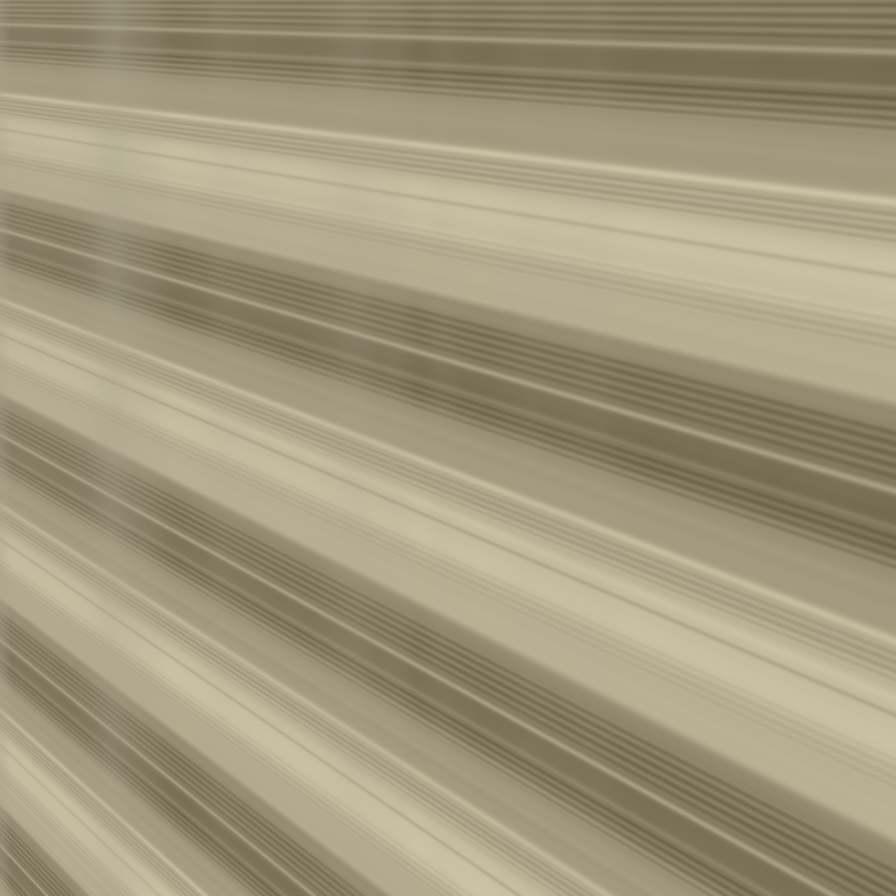
This texture is drawn by a Shadertoy shader. Its source:

```glsl
const float FAN_SPREAD = 1.14;    // how much the bands widen from left to right
const float BAND_PERIOD = 0.229;  // height of one repeat at the left edge
const float BAND_START = 0.215;   // top of a dark band at the left edge
const float STREAK_FREQ = 46.0;   // fine streaks per repeat
const float STREAK_AMOUNT = 0.11;
const float COLUMN_FREQ = 15.0;   // upright haze columns across the canvas
const float HAZE_AMOUNT = 0.58;
const vec3 DARK = vec3(0.415, 0.375, 0.280);
const vec3 CREAM = vec3(0.805, 0.775, 0.655);
const vec3 HAZE = vec3(0.665, 0.645, 0.560);

float hash(float n) {
    n = fract(n * 0.1031);
    n *= n + 33.33;
    return fract(n * (n + n));
}

float noise(float x) {
    float cell = floor(x);
    float f = fract(x);
    return mix(hash(cell + 57.0), hash(cell + 58.0), f * f * (3.0 - 2.0 * f));
}

// Soft thin line across the band
float line(float t, float center, float width) {
    float d = (t - center) / width;
    return exp(-d * d);
}

// Group of parallel stripes, fading at both ends of its range
float stripes(float t, float from, float to, float count) {
    float s = (t - from) / (to - from);
    float window = smoothstep(-0.1, 0.15, s) * (1.0 - smoothstep(0.85, 1.1, s));
    return window * cos(6.2832 * count * s);
}

// Tone of one repeat: dark, grey, cream, then beige
float bandTone(float t, float band) {
    float tone = mix(0.38, 0.20, smoothstep(0.02, 0.06, t));
    tone = mix(tone, 0.13, smoothstep(0.17, 0.21, t));
    tone = mix(tone, 0.56, smoothstep(0.29, 0.41, t));
    tone = mix(tone, 0.66, smoothstep(0.48, 0.53, t));
    tone = mix(tone, 0.95, smoothstep(0.58, 0.66, t));
    tone = mix(tone, 0.76, smoothstep(0.76, 0.84, t));
    tone = mix(tone, 0.38, smoothstep(0.965, 1.0, t));

    // Stripe groups
    float strength = mix(0.75, 1.1, hash(band + 21.0));
    tone += strength * 0.13 * stripes(t, 0.035, 0.160, 5.0);
    tone += strength * 0.12 * stripes(t, 0.275, 0.365, 4.0);
    tone += strength * 0.09 * stripes(t, 0.540, 0.620, 4.0);
    tone += strength * 0.05 * stripes(t, 0.780, 0.865, 4.0);

    // Single bright and dark lines
    tone += mix(0.32, 0.48, hash(band + 31.0)) * line(t, 0.180, 0.009);
    tone += mix(0.15, 0.28, hash(band + 41.0)) * line(t, 0.265, 0.009);
    tone += mix(0.22, 0.34, hash(band + 51.0)) * line(t, 0.522, 0.012);
    tone -= mix(0.06, 0.22, hash(band + 61.0)) * line(t, 0.690, 0.007);
    return tone;
}

void mainImage(out vec4 fragColor, in vec2 fragCoord) {
    vec2 uv = fragCoord / iResolution.xy;
    float depth = 1.0 - uv.y;

    // Fan coordinate: whole numbers fall on the tops of the dark bands
    float phase = (depth / (1.0 + FAN_SPREAD * uv.x) - BAND_START) / BAND_PERIOD;
    float tone = bandTone(fract(phase), floor(phase));

    // Fine streaks that run along the bands
    float streak = 0.6 * noise(phase * STREAK_FREQ + 300.0)
                 + 0.4 * noise(phase * STREAK_FREQ * 0.37 + 700.0);
    tone += STREAK_AMOUNT * (streak - 0.5);
    vec3 color = mix(DARK, CREAM, clamp(tone, -0.05, 1.08));

    // Upright haze columns, strongest at the upper left
    float columns = 0.65 * noise(uv.x * COLUMN_FREQ + 11.0)
                  + 0.35 * noise(uv.x * COLUMN_FREQ * 2.7 + 83.0);
    float reach = 1.0 - smoothstep(0.05, 0.90, uv.x);
    float haze = HAZE_AMOUNT * (0.15 + 0.85 * columns) * mix(0.12, 1.0, reach);
    haze *= mix(1.0, 0.65, smoothstep(0.3, 1.0, depth));
    color = mix(color, HAZE, haze);

    // Pale rim on the left edge
    color = mix(color, HAZE, 0.35 * (1.0 - smoothstep(0.0, 0.015, uv.x)));
    fragColor = vec4(color, 1.0);
}
```
